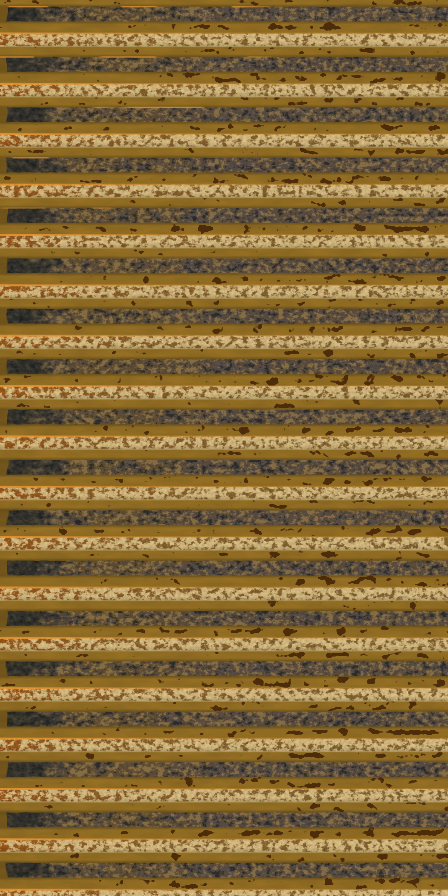
Reproduce this pattern procedurally as a Shadertoy shader.

```glsl
// Ochre sheet ruled with alternating worn cream and charred slate stripes.
#define ROWS 17.79          // stripe pairs down the canvas
#define FIRST_DARK 0.278    // centre of the top dark stripe, in rows
#define LIGHT_SHIFT 0.515   // from a dark stripe to the light one below it
#define DARK_HALF 0.146
#define LIGHT_HALF 0.128
#define DARK_START 0.14     // left margin of the dark stripes, in rows
#define OCHRE vec3(0.56, 0.42, 0.135)
#define CREAM vec3(0.81, 0.71, 0.49)
#define SLATE vec3(0.34, 0.29, 0.24)
#define TAN vec3(0.54, 0.44, 0.27)
#define INK vec3(0.14, 0.15, 0.14)
#define RUST vec3(0.27, 0.145, 0.03)

vec2 hashGradient(vec2 cell) {
    vec3 h = fract(cell.xyx * vec3(0.1031, 0.1030, 0.0973));
    h += dot(h, h.yzx + 33.33);
    float angle = 6.2832 * fract((h.x + h.y) * h.z);
    return vec2(cos(angle), sin(angle));
}

float gradientNoise(vec2 p) {
    vec2 i = floor(p), f = p - i;
    vec2 u = f * f * f * (f * (f * 6.0 - 15.0) + 10.0);
    vec2 e = vec2(1.0, 0.0);
    float a = dot(hashGradient(i), f);
    float b = dot(hashGradient(i + e), f - e);
    float c = dot(hashGradient(i + e.yx), f - e.yx);
    float d = dot(hashGradient(i + e.xx), f - e.xx);
    return mix(mix(a, b, u.x), mix(c, d, u.x), u.y);
}

float fbm(vec2 p) {
    float sum = 0.0, gain = 1.0;
    for (int i = 0; i < 3; i++) {
        sum += gain * gradientNoise(p);
        p = p * 2.03 + 17.7;
        gain *= 0.6;
    }
    return sum;
}

// Antialiased coverage of the region where d < 0
float cover(float d, float px) {
    return 1.0 - smoothstep(-0.6 * px, 0.6 * px, d);
}

// Signed offset from the nearest integer
float centred(float v) {
    return fract(v + 0.5) - 0.5;
}

vec3 ochreGround(vec2 p, float dark, float px) {
    vec3 col = OCHRE * (1.0 + 0.07 * fbm(p * vec2(1.5, 5.0)));
    float shade = 1.0 - smoothstep(0.0, 0.07, abs(dark) - DARK_HALF);
    col *= 1.0 - 0.22 * shade;
    // Rust blots gather along the middle of each gap, denser to the right
    float gap = (abs(dark) - 0.265) / 0.1;
    float blot = gradientNoise(p * vec2(3.6, 6.5)) + 0.3 * gradientNoise(p * 13.0);
    float density = smoothstep(0.0, 7.0, p.x) * 0.20 + 0.2 * gradientNoise(p * vec2(0.5, 2.3) + 40.0);
    float limit = 0.37 - density + 0.07 * step(dark, 0.0) + 0.28 * gap * gap;
    return mix(col, RUST, 0.9 * smoothstep(-0.04, 0.04 + px, blot - limit));
}

vec3 creamStripe(vec2 p, float light) {
    float grain = fbm(p * vec2(7.5, 9.0));
    float left = exp(-p.x * 0.5);
    vec3 stain = mix(vec3(0.49, 0.37, 0.18), vec3(0.58, 0.32, 0.09), left);
    vec3 col = mix(stain, CREAM, smoothstep(-0.45, 0.12, grain - 0.15 * left));
    col *= 1.0 + 0.14 * gradientNoise(p * 17.0 + 9.0);
    return mix(col, col * 0.88, smoothstep(0.03, 0.12, light));
}

vec3 darkStripe(vec2 p) {
    float patches = fbm(p * vec2(2.2, 5.0) + 31.0);
    float grain = fbm(p * vec2(8.0, 10.0) + 70.0);
    float brown = smoothstep(1.0, 1.6, p.x) * (1.0 - smoothstep(2.4, 4.5, p.x));
    float char_ = 1.0 - smoothstep(0.5, 1.5, p.x + 0.6 * patches);
    vec3 col = mix(SLATE, vec3(0.38, 0.30, 0.17), 0.6 * brown);
    col = mix(col, vec3(0.32, 0.29, 0.29), 0.6 * smoothstep(0.0, 0.4, -patches));
    col = mix(col, TAN, 0.9 * smoothstep(0.0, 0.45, grain + 0.45 * patches));
    col = mix(col, INK, 0.85 * smoothstep(0.12, 0.6, -grain - 0.4 * patches));
    return mix(col, INK + 0.05 * grain, 0.75 * char_);
}

void mainImage(out vec4 fragColor, in vec2 fragCoord) {
    // One unit is one stripe pair; y runs downward
    float px = ROWS / iResolution.y;
    vec2 p = vec2(fragCoord.x, iResolution.y - fragCoord.y) * px;
    float dark = centred(p.y - FIRST_DARK);
    float light = centred(p.y - FIRST_DARK - LIGHT_SHIFT);
    float ragged = 0.012 * gradientNoise(p * vec2(7.0, 3.0));

    vec3 col = ochreGround(p, dark, px);

    float darkEdge = max(abs(dark) - DARK_HALF, DARK_START - p.x + 5.0 * ragged);
    col = mix(col, darkStripe(p), cover(darkEdge + ragged, px));
    col = mix(col, creamStripe(p, light), cover(abs(light) - LIGHT_HALF + ragged, px));

    // Thin rims: pale below the cream, glowing orange above it at the left
    float rim = cover(abs(light - LIGHT_HALF) - 0.014, px);
    col = mix(col, vec3(0.72, 0.64, 0.42), 0.55 * rim);
    float glow = cover(abs(light + LIGHT_HALF) - 0.018, px);
    float fade = exp(-p.x * 0.55) + 0.25;
    col = mix(col, vec3(0.90, 0.58, 0.20), min(glow * fade, 0.85));

    // Broken orange glints on the upper rim of the dark stripes near the top
    float glint = smoothstep(0.12, 0.2, gradientNoise(vec2(p.x * 0.9, floor(p.y - FIRST_DARK + 0.5) * 3.7)));
    glint *= cover(abs(dark + DARK_HALF) - 0.014, px) * (1.0 - smoothstep(2.5, 6.0, p.y));
    glint *= 1.0 - smoothstep(4.5, 6.0, p.x);
    col = mix(col, vec3(0.86, 0.57, 0.20), 0.8 * glint);

    fragColor = vec4(clamp(col, 0.0, 1.0), 1.0);
}
```
